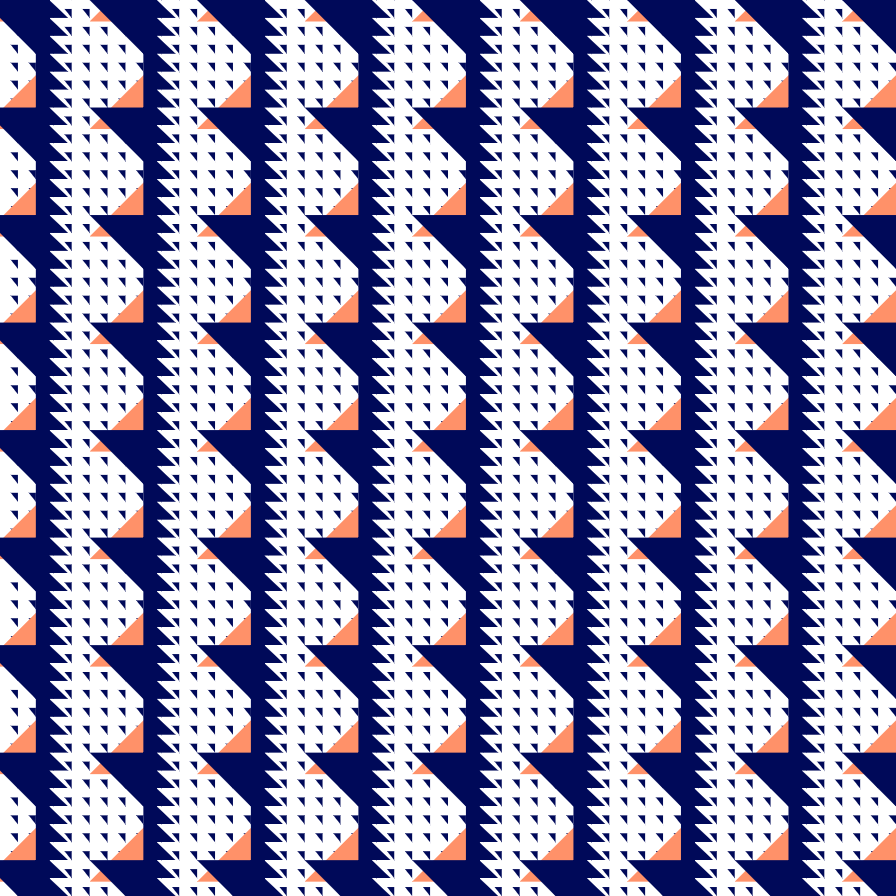
Reproduce this pattern procedurally as a WebGL 1 fragment shader.

```glsl
precision highp float;
// Navy saw-toothed bands with large triangles, coral wedges and rows of small triangular dots.

uniform vec2 u_resolution;

// Signed distance to a right triangle; the signs of the legs set its direction.
float rightTriangle(vec2 p, vec2 corner, vec2 legs) {
  vec2 size = abs(legs);
  vec2 t = (p - corner) / legs;
  float slant = (t.x + t.y - 1.0) * size.x * size.y / length(size);
  return max(slant, max(-t.x * size.x, -t.y * size.y));
}

float coverage(float distance, float pixel) {
  return clamp(0.5 - distance / pixel, 0.0, 1.0);
}

void main() {
  // Fifty small tiles span the canvas; y runs downward.
  float pixel = 50.0 / min(u_resolution.x, u_resolution.y);
  vec2 p = vec2(gl_FragCoord.x, u_resolution.y - gl_FragCoord.y) * pixel;

  // Each repeat is six tiles wide and high, centred on the band's left edge.
  vec2 cell = mod(p + vec2(1.0, 3.0), 6.0) - 3.0;

  vec3 navy = vec3(0.0, 0.035, 0.35);
  vec3 coral = vec3(1.0, 0.57, 0.41);
  vec3 color = vec3(1.0);

  // Small dots, one per tile
  float dots = rightTriangle(fract(p - 0.25), vec2(0.75, 0.25), vec2(-0.4, 0.5));
  color = mix(color, navy, coverage(dots, pixel));

  // Coral wedge, tucked under the band
  float wedge = rightTriangle(cell, vec2(0.1, 1.2), vec2(-3.1));
  color = mix(color, coral, coverage(wedge, pixel));

  // Vertical band, its teeth and the large triangle
  float band = abs(cell.x - 0.375) - 0.375;
  float teeth = rightTriangle(vec2(cell.x, fract(cell.y)), vec2(0.75, 1.0), vec2(1.05, -1.0));
  float sail = rightTriangle(cell, vec2(0.0), vec2(-3.0, 3.0));
  float dark = coverage(band, pixel) + coverage(teeth, pixel) + coverage(sail, pixel);
  color = mix(color, navy, min(dark, 1.0));

  gl_FragColor = vec4(color, 1.0);
}
```
